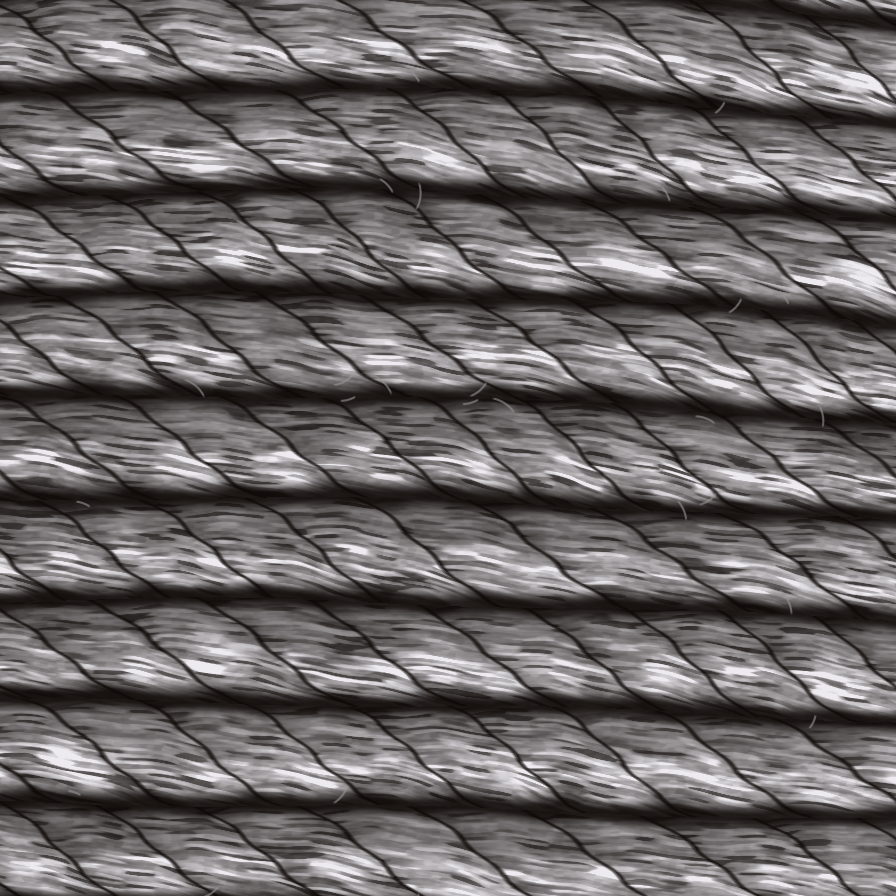
Give the GLSL for this texture, as a WebGL 1 fragment shader.

```glsl
precision highp float;
// Stacked rows of grey twisted rope with glossy fibres and dark gaps between the rows.
uniform vec2 u_resolution;

float hash(vec2 p) {
  return fract(sin(dot(p, vec2(127.1, 311.7))) * 4375.85);
}

// Smooth cellular noise: nearby cell tones blended by distance.
float cellTone(vec2 p) {
  vec2 cell = floor(p);
  float sum = 0.0, weights = 0.0;
  for (int j = -1; j <= 1; j++) {
    for (int i = -1; i <= 1; i++) {
      vec2 c = cell + vec2(float(i), float(j));
      vec2 d = c + 0.15 + 0.7 * vec2(hash(c), hash(c + 41.3)) - p;
      float w = exp(-8.0 * dot(d, d));
      sum += w * hash(c + 17.7);
      weights += w;
    }
  }
  return sum / weights;
}

// Coverage of a few loose, curved hairs along the gaps.
float looseHairs(vec2 p) {
  float cover = 0.0;
  for (int i = 0; i < 26; i++) {
    float n = float(i);
    float gap = floor(9.0 * hash(vec2(n, 2.0)));
    vec2 root = vec2(hash(vec2(n, 1.0)), 0.093 + 0.1145 * gap + 0.03 * (hash(vec2(n, 3.0)) - 0.5));
    float a = 3.14 * hash(vec2(n, 4.0));
    vec2 q = mat2(cos(a), -sin(a), sin(a), cos(a)) * (p - root);
    float d = abs(q.y - 14.0 * q.x * q.x);
    float len = 0.008 + 0.01 * hash(vec2(n, 5.0));
    cover = max(cover, (1.0 - smoothstep(0.0004, 0.002, d)) * (1.0 - smoothstep(0.7 * len, len, abs(q.x))));
  }
  return cover;
}

void main() {
  vec2 p = gl_FragCoord.xy / u_resolution;
  p.y = 1.0 - p.y;

  // Rows sag more towards the top of the stack.
  float fromDip = p.x - 0.33;
  p.y -= mix(0.1 * fromDip * fromDip, 0.02 * fromDip, p.y);
  float rowPos = (p.y - 0.098) / 0.1145 + 1.0 + 0.025 * sin(11.0 * p.x + 17.0 * p.y);
  float row = floor(rowPos);
  float v = fract(rowPos);

  // Strands wind round each row, so their seams form an S.
  float pitch = mix(0.108, 0.13, hash(vec2(row, 8.0)));
  float wind = 0.07 * asin(0.92 * (2.0 * v - 1.0));
  float u = (p.x - wind) / pitch + 5.0 * hash(vec2(row, 3.0));
  u += 0.13 * sin(6.0 * p.x + 2.3 * row) + 0.025 * sin(19.0 * v + 4.0 * row);
  float strand = floor(u);
  float f = fract(u);
  float round4 = 4.0 * f * (1.0 - f);

  // Fibres arch slightly inside each strand.
  float along = (f - 0.5) * pitch + wind;
  float across = v * 0.1145 - 0.11 * along - 0.9 * along * along;
  across += 0.0012 * sin(70.0 * along + 5.0 * strand);
  vec2 seed = vec2(strand * 7.3, row * 13.1);
  float fine = cellTone(vec2(along * 30.0, across * 270.0) + seed);
  float coarse = cellTone(vec2(along * 15.0, across * 120.0) + seed + 31.0);
  float grain = cellTone(p * vec2(110.0, 300.0));

  // Body shading with a gloss band below the middle.
  float offset = (v - 0.64) / 0.23;
  float gloss = exp(-offset * offset);
  float tone = 0.42 + 0.25 * gloss + 0.09 * (f - 0.5);
  tone *= 0.74 + 0.28 * sqrt(round4);
  tone *= 0.38 + 0.62 * fine + 0.44 * coarse + 0.2 * grain;
  tone += 0.32 * gloss * smoothstep(0.55, 0.95, 0.65 * fine + 0.35 * coarse);
  tone *= 1.0 - 0.4 * (1.0 - smoothstep(0.08, 0.25, fine));
  tone *= 0.92 + 0.16 * hash(vec2(strand, row));
  tone *= 0.96 + 0.1 * p.x;

  // Thin seams, then dark gaps with scalloped lips.
  float seam = min(f, 1.0 - f) * pitch * 0.62;
  tone *= mix(0.28, 1.0, smoothstep(0.0003, 0.0036, seam));
  float notch = 0.05 * (1.0 - round4);
  tone *= mix(0.14, 1.0, smoothstep(0.0, 0.16, v - 0.5 * notch));
  tone *= mix(0.14, 1.0, smoothstep(0.02, 0.17, 1.0 - v - notch));

  tone = mix(tone, 0.62, 0.6 * looseHairs(p));
  vec3 color = mix(vec3(0.05, 0.03, 0.02), vec3(0.93, 0.92, 0.94), clamp(tone, 0.0, 1.0));
  gl_FragColor = vec4(color, 1.0);
}
```
